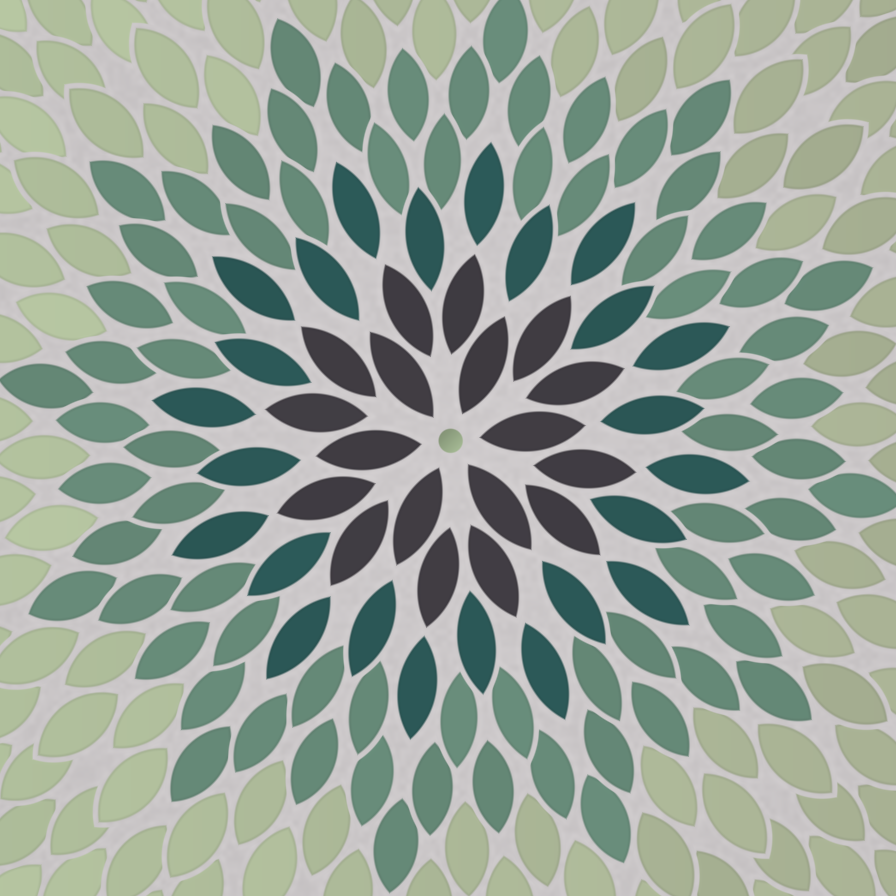
Write a Shadertoy shader that draws this pattern.

```glsl
// Radial mosaic of leaf-shaped tiles in pale grout, dark at the heart and light green outside.

float hash(vec2 p) {
    return fract(sin(dot(p, vec2(127.1, 311.7))) * 43758.5453);
}

float noise(vec2 p) {
    vec2 i = floor(p), f = fract(p);
    f = f * f * (3.0 - 2.0 * f);
    return mix(mix(hash(i), hash(i + vec2(1, 0)), f.x),
               mix(hash(i + vec2(0, 1)), hash(i + vec2(1, 1)), f.x), f.y);
}

vec2 turn(vec2 p, float degrees) {
    float a = radians(degrees), c = cos(a), s = sin(a);
    return vec2(c * p.x + s * p.y, c * p.y - s * p.x);
}

// Lens made by two overlapping circles, long axis along x
float leaf(vec2 p, vec2 halfSize) {
    float r = dot(halfSize, halfSize) / (2.0 * halfSize.y);
    return length(vec2(p.x, abs(p.y) + r - halfSize.y)) - r;
}

// Grainy grout, a little brighter towards the centre
vec3 grout(vec2 p) {
    return vec3(0.785, 0.77, 0.775) + 0.025 * (noise(p * 150.0) - 0.5)
         + 0.02 * (1.0 - 2.0 * length(p));
}

// Ring of leaves; a nonzero spread splits each one into a mirrored, splayed pair
void ring(inout vec3 col, vec2 p, float radius, float count, float start,
          float spread, float tilt, vec2 halfSize, vec3 tile, vec3 accent) {
    float spacing = 360.0 / count;
    float k = floor((degrees(atan(p.y, p.x)) - start) / spacing + 0.5);
    vec2 q = turn(p, start + k * spacing);
    float side = step(0.0, q.y);
    if (spread > 0.0) q.y = abs(q.y);
    q = turn(turn(q, spread) - vec2(radius, 0.0), tilt);
    float d = leaf(q, halfSize);

    // Every third leaf takes the accent colour
    k = mod(k, count);
    vec3 c = mod(k, 3.0) < 0.5 ? accent : tile;
    c *= 0.97 + 0.06 * hash(vec2(k + 0.3 * side * sign(spread), radius * 9.0));
    c *= 1.0 - 0.08 * smoothstep(-0.004, 0.0, d);

    // Raised grout lip that parts neighbouring tiles, then the tile itself
    float px = 1.0 / iResolution.y;
    col = mix(col, grout(p), 1.0 - smoothstep(0.006 - px, 0.006 + px, d));
    col += 0.015 * exp(-pow((d - 0.004) / 0.003, 2.0));
    col = mix(col, c, 1.0 - smoothstep(-1.3 * px, 1.3 * px, d));
}

void mainImage(out vec4 fragColor, in vec2 fragCoord) {
    vec2 uv = fragCoord / iResolution.xy;
    vec2 p = (fragCoord - vec2(0.503, 0.508) * iResolution.xy) / iResolution.y;

    vec3 plum = vec3(0.25, 0.235, 0.26);
    vec3 teal = vec3(0.17, 0.345, 0.34);
    vec3 green = vec3(0.40, 0.54, 0.47);
    vec3 pale = mix(vec3(0.70, 0.76, 0.62), vec3(0.655, 0.69, 0.575), uv.x);
    vec3 col = grout(p);

    // Pale rings, staggered out to the corners
    for (float i = 2.0; i >= 0.0; i--)
        ring(col, p, 0.588 + 0.062 * i, 48.0, 1.0 + 3.75 * i, 0.0, 0.0,
             vec2(0.054, 0.0265), pale, pale);
    ring(col, p, 0.523, 36.0, 7.3, 0.0, 0.0, vec2(0.056, 0.027), pale, pale);

    // Green rings, the outermost with only every third leaf green
    ring(col, p, 0.456, 36.0, 22.3, 0.0, 0.0, vec2(0.053, 0.0245), pale, green);
    ring(col, p, 0.389, 36.0, 7.0, 0.0, 0.0, vec2(0.052, 0.0225), green, green);
    ring(col, p, 0.311, 12.0, 7.3, 5.6, 4.0, vec2(0.054, 0.0205), green, green);

    // Two staggered teal rings
    ring(col, p, 0.278, 12.0, 22.3, 0.0, 0.0, vec2(0.058, 0.0215), teal, teal);
    ring(col, p, 0.227, 12.0, 7.3, 0.0, 0.0, vec2(0.058, 0.021), teal, teal);

    // Dark heart
    ring(col, p, 0.153, 6.0, 36.5, 11.7, 8.0, vec2(0.057, 0.0215), plum, plum);
    ring(col, p, 0.092, 6.0, 6.5, 0.0, 0.0, vec2(0.059, 0.0218), plum, plum);

    // Small green bead at the centre
    float bead = length(p) - 0.0135;
    float px = 1.0 / iResolution.y;
    vec3 beadColor = vec3(0.58, 0.65, 0.52) * (1.0 + 6.0 * (p.x - p.y));
    col = mix(col, beadColor, 1.0 - smoothstep(-px, px, bead));

    fragColor = vec4(col, 1.0);
}
```
